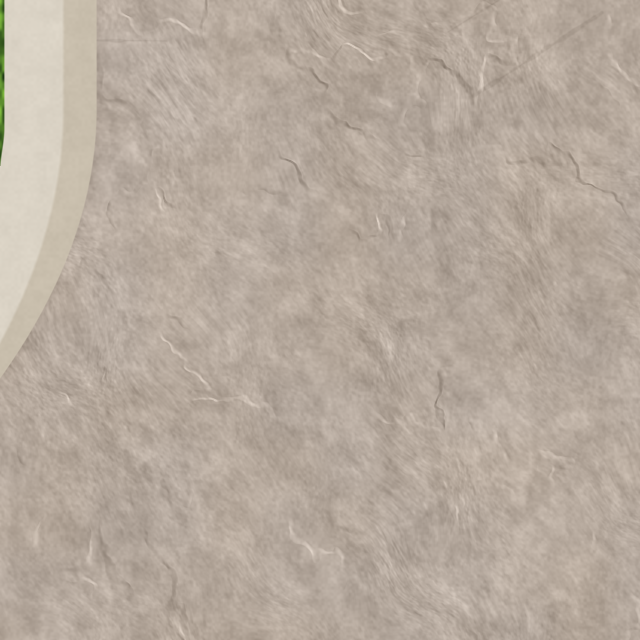
Give the GLSL for this texture, as a WebGL 2 fragment shader.

```glsl
#version 300 es
precision highp float;
uniform vec2 u_resolution;
out vec4 fragColor;

float hash(ivec2 cell) {
    uvec2 c = uvec2(cell) * uvec2(1597u, 3571u);
    uint h = (c.x ^ (c.y << 7)) * 747797u + 2891u;
    h = (h ^ (h >> 15)) * 277803u;
    h = (h ^ (h >> 13)) * 65599u;
    return float((h ^ (h >> 16)) & 0xffffu) / 65535.0;
}

float noise(vec2 p) {
    ivec2 i = ivec2(floor(p));
    vec2 f = fract(p);
    f = f * f * f * (f * (f * 6.0 - 15.0) + 10.0);
    return mix(mix(hash(i), hash(i + ivec2(1, 0)), f.x),
               mix(hash(i + ivec2(0, 1)), hash(i + ivec2(1, 1)), f.x), f.y);
}

float fbm(vec2 p, int octaves) {
    float sum = 0.0, amplitude = 0.5;
    for (int k = 0; k < octaves; k++) {
        sum += amplitude * noise(p);
        p = mat2(0.8, 0.6, -0.6, 0.8) * p * 2.03 + 17.3;
        amplitude *= 0.5;
    }
    return sum;
}

float segment(vec2 p, vec2 a, vec2 b) {
    vec2 ab = b - a;
    return length(p - a - ab * clamp(dot(p - a, ab) / dot(ab, ab), 0.0, 1.0));
}

// Stamped stone: jagged broken ledges over gritty rubble
float relief(vec2 p) {
    vec2 q = vec2(dot(p, vec2(0.6, -0.8)) * 0.7, dot(p, vec2(0.8, 0.6)));
    q += 0.05 * (vec2(noise(p * 9.0), noise(p * 9.0 + 31.0)) - 0.5);
    float rubble = fbm(q * 27.0 + 9.0, 4) * mix(1.3, 3.3, noise(p * 8.0 + 40.0));
    float grit = noise(p * 95.0 + 3.0) * 0.22 + noise(q * 165.0) * 0.17;

    q += 0.05 * (vec2(fbm(p * 22.0, 3), fbm(p * 22.0 + 11.0, 3)) - 0.44);
    float level = fbm(q * 5.5 + 3.0, 4) * 4.2;
    float f = fract(level);
    float ledge = smoothstep(0.82, 1.0, f) - f;
    float patches = smoothstep(0.46, 0.66, noise(p * 8.0 + 5.0) * 0.65 + noise(p * 26.0) * 0.35);
    return ledge * patches * 1.3 + rubble + grit;
}

vec3 stone(vec2 p) {
    vec2 toLight = vec2(0.0015, 0.0010);
    float ahead = relief(p + toLight), here = relief(p), behind = relief(p - toLight);
    float slope = (behind - ahead) * 0.125;
    float crest = (2.0 * here - ahead - behind) * 0.17;
    float shade = clamp(slope + crest, -0.14, 0.15);

    // Broad stains, small blotches and grain
    float stains = (fbm(p * 6.0 + 70.0, 3) - 0.44) * 0.065;
    vec2 drift = p + 0.02 * vec2(noise(p * 25.0), noise(p * 25.0 + 8.0));
    float blotches = (fbm(drift * 34.0 + 12.0, 4) - 0.47) * 0.135;
    float grain = (noise(p * 210.0) - 0.5) * 0.04;
    vec3 color = vec3(0.711, 0.660, 0.613) + shade + stains + blotches + grain;
    color += (noise(p * 11.0 + 23.0) - 0.5) * vec3(-0.006, 0.0, 0.010);

    // Straight tooled grooves
    float wobble = (noise(p * 60.0) - 0.5) * 0.004;
    float groove = min(segment(p, vec2(0.74, 0.85), vec2(0.94, 0.98)),
                       segment(p, vec2(0.70, 0.95), vec2(0.78, 1.0)) + 0.002);
    groove = min(groove, segment(p, vec2(0.15, 0.937), vec2(0.26, 0.936)) + 0.001);
    return color - 0.05 * smoothstep(0.005, 0.001, groove + wobble);
}

void main() {
    vec2 p = gl_FragCoord.xy / u_resolution.y;
    float pixel = 1.0 / u_resolution.y;
    vec3 color = stone(p);

    // Curved curb: side face, then top face
    float drop = max(0.83 - p.y, 0.0);
    float outer = p.x - 0.151 + 0.85 * drop * drop;
    float inner = p.x - 0.099 + 0.74 * drop * drop;
    float speckle = (fbm(p * 45.0, 3) - 0.44) * 0.04 + (noise(p * 200.0) - 0.5) * 0.015;
    vec3 side = vec3(0.785, 0.745, 0.675) + speckle;
    vec3 top = vec3(0.855, 0.825, 0.770) + speckle;
    color -= 0.025 * smoothstep(0.012, 0.0, outer);
    color = mix(color, side, smoothstep(pixel, -pixel, outer));
    color = mix(color, top, smoothstep(2.0 * pixel, -2.0 * pixel, inner));

    // Sliver of planting beyond the curb
    float leaf = noise(p * vec2(150.0, 75.0));
    vec3 green = mix(vec3(0.10, 0.20, 0.07), vec3(0.52, 0.76, 0.25), leaf);
    float bed = p.x - 0.0068 * smoothstep(0.73, 0.80, p.y);
    color = mix(color, green, smoothstep(pixel, -pixel, bed) * step(0.74, p.y));

    fragColor = vec4(color, 1.0);
}
```
